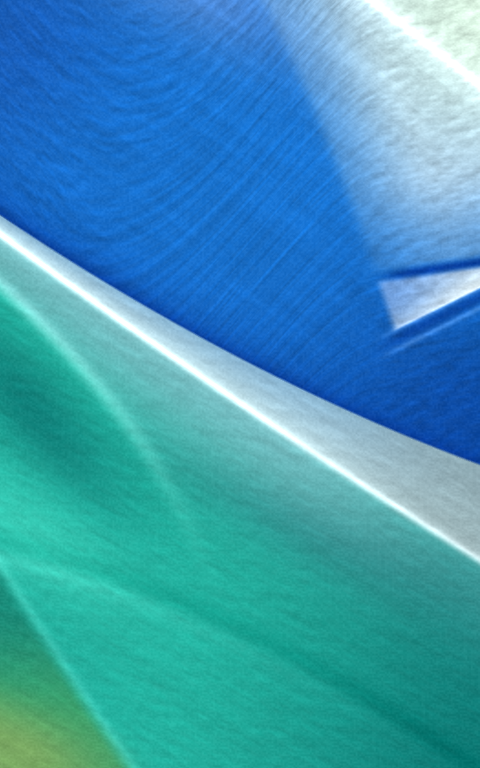
Reproduce this texture procedurally as a WebGL 1 fragment shader.

```glsl
precision highp float;
// Overlapping translucent folds: a blue sheet above, a pale diagonal band, teal veils below.
// Each fold is a signed distance to a gentle curve, shaded by soft ramps and thin glows,
// then the whole is embossed with stretched value noise like brushed cloth.
uniform vec2 u_resolution;

#define ASPECT 0.625
#define EDGE_SOFT 0.0025
#define RELIEF 0.27
#define STREAKS 0.16
#define GRAIN 0.045
#define DEEP_BLUE vec3(0.02, 0.20, 0.57)
#define BLUE vec3(0.10, 0.45, 0.81)
#define ICE vec3(0.66, 0.80, 0.91)
#define MINT vec3(0.90, 1.00, 0.92)
#define TEAL vec3(0.14, 0.69, 0.62)
#define DARK_TEAL vec3(0.04, 0.44, 0.43)
#define OLIVE vec3(0.50, 0.66, 0.38)

float hash(vec2 p) {
  return fract(sin(dot(p, vec2(127.1, 311.7))) * 43758.5453);
}

float noise(vec2 p) {
  vec2 i = floor(p), f = fract(p);
  f = f * f * (3.0 - 2.0 * f);
  return mix(mix(hash(i), hash(i + vec2(1.0, 0.0)), f.x),
             mix(hash(i + vec2(0.0, 1.0)), hash(i + 1.0), f.x), f.y);
}

float fbm(vec2 p) {
  float sum = 0.0, amp = 0.5;
  for (int i = 0; i < 4; i++) {
    sum += amp * noise(p);
    p = p * 2.03 + 17.3;
    amp *= 0.5;
  }
  return sum;
}

vec2 rotate(vec2 p, float angle) {
  float c = cos(angle), s = sin(angle);
  return vec2(c * p.x + s * p.y, c * p.y - s * p.x);
}

float glow(float d, float width) { return exp(-d * d / (width * width)); }
float cover(float d) { return smoothstep(-EDGE_SOFT, EDGE_SOFT, d); }

// Elliptical soft patch
float patch2(vec2 p, vec2 center, vec2 size, float angle) {
  vec2 d = rotate((p - center) * vec2(ASPECT, 1.0), angle) / size;
  return exp(-dot(d, d));
}

vec3 blueSheet(vec2 p, float rim) {
  vec3 col = mix(BLUE, vec3(0.10, 0.37, 0.73), patch2(p, vec2(0.0, 0.04), vec2(0.15, 0.2), 0.7));
  col = mix(col, vec3(0.38, 0.58, 0.87), 0.75 * patch2(p, vec2(0.42, -0.02), vec2(0.17, 0.07), 0.5));
  col = mix(col, vec3(0.05, 0.28, 0.62), 0.85 * patch2(p, vec2(1.0, 0.53), vec2(0.2, 0.13), 0.4));

  // Pale veil at upper right
  float veil = p.x - (0.54 + 0.79 * p.y - 0.37 * p.y * p.y);
  float roof = 0.358 - 0.093 * (p.x - 0.79) - p.y;
  float pale = smoothstep(-0.05, 0.22, veil) * 0.75 + 0.25 * smoothstep(-0.01, 0.03, veil);
  pale *= smoothstep(-0.01, 0.13, roof) * 0.55 + 0.45 * smoothstep(-0.004, 0.012, roof);
  vec3 light = mix(ICE, MINT, smoothstep(0.55, 1.1, p.x) * smoothstep(0.30, 0.0, p.y));
  col = mix(col, light, pale);

  // Bright crease in the corner
  float corner = (p.x - 0.771) * 0.483 - p.y;
  col = mix(col, MINT * 0.96, 0.5 * cover(corner));
  col += 0.28 * glow(corner, 0.006) + 0.10 * glow(corner, 0.025);

  // Small folded flap at the right
  float right = smoothstep(0.77, 0.86, p.x);
  float hem = 0.43 - 0.31 * (p.x - 0.823) - p.y;
  float side = p.x - (0.79 + 0.55 * (p.y - 0.37));
  float flap = cover(hem) * smoothstep(-0.005, 0.006, -roof - 0.008) * smoothstep(-0.012, 0.012, side);
  vec3 flapCol = mix(vec3(0.42, 0.61, 0.86), vec3(0.86, 0.92, 0.94),
                     smoothstep(0.78, 1.0, p.x) * 0.65 + 0.35 * glow(hem, 0.022));
  col = mix(col, flapCol, flap);
  col = mix(col, DEEP_BLUE, right * 0.8 * glow(roof + 0.003, 0.006));
  col = mix(col, DEEP_BLUE, right * 0.5 * glow(hem + 0.012, 0.009));
  col += right * (0.2 * glow(hem, 0.004) + 0.16 * glow(hem + 0.026, 0.004));

  // Shadow gathering along the lower rim
  col = mix(col, DEEP_BLUE, 0.45 * exp(-rim / 0.045) + 0.45 * exp(-rim / 0.009));
  return col;
}

vec3 tealVeils(vec2 p, float ridge) {
  vec3 col = mix(TEAL, DARK_TEAL, 0.85 * smoothstep(0.4, 1.15, p.x + 0.35 * (p.y - 0.75)));
  col = mix(col, DARK_TEAL, 0.75 * patch2(p, vec2(0.70, 0.70), vec2(0.22, 0.045), 0.45));
  col = mix(col, DARK_TEAL, 0.75 * patch2(p, vec2(0.06, 0.53), vec2(0.16, 0.05), 0.85));
  col = mix(col, vec3(0.24, 0.83, 0.74), 0.8 * patch2(p, vec2(0.05, 0.69), vec2(0.17, 0.055), 0.6));

  // Translucent pale layer hanging from the ridge
  float fold = p.x - (1.75 * (p.y - 0.371) - 1.6 * (p.y - 0.371) * (p.y - 0.371));
  float hang = exp(-ridge * ridge / 0.013) * (1.0 - 0.55 * smoothstep(0.55, 1.0, p.x));
  col = mix(col, vec3(0.49, 0.74, 0.77), 0.9 * hang * smoothstep(-0.035, 0.02, fold));
  col += vec3(0.20, 0.18, 0.18) * glow(fold, 0.022) * smoothstep(0.80, 0.40, p.y);

  // Lower crease and green corner
  float crease = p.y - (0.725 + 0.16 * p.x + 0.14 * p.x * p.x);
  col += 0.07 * glow(crease, 0.012) * (1.0 - p.x) - 0.05 * glow(crease + 0.02, 0.018);
  float leaf = p.y - (0.735 + 0.98 * p.x - 0.1 * p.x * p.x);
  vec3 green = mix(vec3(0.10, 0.53, 0.46), vec3(0.25, 0.62, 0.40), smoothstep(0.78, 0.95, p.y));
  col = mix(col, green, 0.9 * smoothstep(-0.008, 0.035, leaf));
  col += 0.08 * glow(leaf, 0.012);
  float tip = p.y - (0.93 + 0.26 * p.x);
  return mix(col, OLIVE, 0.9 * smoothstep(-0.06, 0.035, tip) * smoothstep(0.35, 0.05, p.x));
}

void main() {
  vec2 p = gl_FragCoord.xy / u_resolution;
  p.y = 1.0 - p.y;
  vec2 q = p * vec2(ASPECT, 1.0);
  float rim = p.y - (0.28 + 0.42 * p.x - 0.095 * p.x * p.x);
  float ridge = p.y - (0.305 + 0.455 * p.x - 0.031 * p.x * p.x);

  // Pale band between rim and ridge
  float across = clamp(rim / max(rim - ridge, 0.01), 0.0, 1.0);
  vec3 band = mix(vec3(0.53, 0.71, 0.83), vec3(0.77, 0.89, 0.91), across);
  band = mix(band, vec3(0.57, 0.66, 0.67), 0.75 * smoothstep(0.55, 1.0, p.x));
  vec3 col = mix(blueSheet(p, max(-rim, 0.0)), band, cover(rim));
  col = mix(col, tealVeils(p, max(ridge, 0.0)), smoothstep(-0.003, 0.012, ridge));
  col += (0.30 * glow(ridge, 0.005) + 0.10 * glow(ridge, 0.014)) * (1.0 - 0.4 * p.x);

  // Brushed relief: wide streaks plus an embossed fine weave
  float upper = 1.0 - cover(rim);
  float angle = mix(0.5, mix(0.85, -0.2, smoothstep(0.1, 0.8, p.x)), upper);
  vec2 s = rotate(q, 0.6);
  float streak = fbm(s * vec2(9.0, 75.0)) - 0.47;
  vec2 w = rotate(q, angle) * vec2(45.0, 110.0);
  float emboss = fbm(w) - fbm(w + vec2(0.25, 0.45));
  float strength = mix(0.55, 1.0, upper);
  col *= 1.0 + strength * (STREAKS * streak + RELIEF * emboss);
  col += GRAIN * (noise(q * 420.0) - 0.5);
  gl_FragColor = vec4(clamp(col, 0.0, 1.0), 1.0);
}
```
